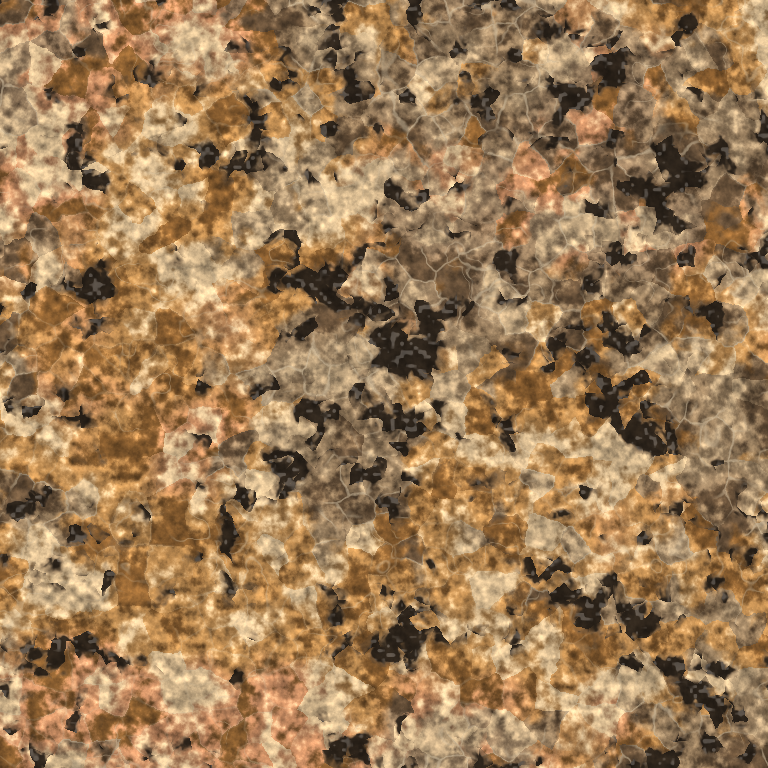
Give the GLSL for this texture, as a Shadertoy shader.

```glsl
// Polished granite: orange feldspar, grey-brown quartz, black mica and fine pale veins.
#define CRYSTAL_SCALE 25.0
#define FLECK_SCALE 46.0
#define WARP 0.022
#define QUARTZ_LEVEL 0.575
#define MICA_LEVEL 0.757
#define VEIN_STRENGTH 0.50
#define GRAIN_CONTRAST 1.05

const vec3 RUST   = vec3(0.54, 0.37, 0.19);
const vec3 OCHRE  = vec3(0.72, 0.53, 0.31);
const vec3 SALMON = vec3(0.77, 0.54, 0.38);
const vec3 CREAM  = vec3(0.81, 0.70, 0.54);
const vec3 QUARTZ = vec3(0.57, 0.48, 0.37);
const vec3 SMOKE  = vec3(0.39, 0.31, 0.23);
const vec3 MICA   = vec3(0.15, 0.12, 0.09);
const vec3 VEIN   = vec3(0.83, 0.76, 0.64);

float hash(vec2 p) {
    return fract(sin(dot(p, vec2(127.1, 311.7))) * 43758.5453);
}

vec2 hash2(vec2 p) {
    return vec2(hash(p), hash(p + 37.3));
}

float noise(vec2 p) {
    vec2 cell = floor(p), f = fract(p);
    f = f * f * (3.0 - 2.0 * f);
    float low = mix(hash(cell), hash(cell + vec2(1, 0)), f.x);
    float high = mix(hash(cell + vec2(0, 1)), hash(cell + 1.0), f.x);
    return mix(low, high, f.y);
}

float fbm(vec2 p) {
    float sum = 0.0, weight = 0.533;
    for (int i = 0; i < 4; i++) {
        sum += weight * noise(p);
        p = mat2(1.6, 1.2, -1.2, 1.6) * p + 7.7;
        weight *= 0.5;
    }
    return sum;
}

// Voronoi crystals: x = gap to the boundary, yz = random values of the crystal
vec3 crystals(vec2 p) {
    vec2 cell = floor(p), owner = cell;
    float nearest = 9.0, second = 9.0;
    for (int y = -1; y <= 1; y++) {
        for (int x = -1; x <= 1; x++) {
            vec2 id = cell + vec2(x, y);
            float d = distance(p, id + hash2(id));
            if (d < nearest) {
                second = nearest;
                nearest = d;
                owner = id;
            } else {
                second = min(second, d);
            }
        }
    }
    return vec3(second - nearest, hash2(owner + 71.9));
}

vec3 granite(vec2 p) {
    vec2 bent = p + WARP * (vec2(fbm(p * 32.0), fbm(p * 32.0 + 50.0)) - 0.5);
    vec3 crystal = crystals(bent * CRYSTAL_SCALE);
    vec3 fleck = crystals(bent * FLECK_SCALE + 13.0);
    float region = fbm(p * 5.0 + 3.0);
    float fine = fbm(p * 95.0);

    // Feldspar runs from rust through ochre or salmon to cream
    float pinkness = smoothstep(0.44, 0.60, fbm(p * 4.0 + 21.0));
    float tone = fbm(bent * 17.0 + 9.0) + 0.40 * (crystal.z - 0.5) + 0.5 * (fine - 0.5);
    vec3 color = mix(RUST, mix(OCHRE, SALMON, pinkness), smoothstep(0.26, 0.47, tone));
    color = mix(color, CREAM, smoothstep(0.50, 0.74, tone));

    // Translucent quartz gathers in patches
    float quartzField = region + 0.38 * (crystal.y - 0.5) + 0.3 * (fbm(bent * 30.0) - 0.5);
    float quartz = smoothstep(QUARTZ_LEVEL - 0.035, QUARTZ_LEVEL + 0.045, quartzField);
    vec3 quartzColor = mix(SMOKE, QUARTZ, smoothstep(0.28, 0.52, tone));
    quartzColor = mix(quartzColor, CREAM, 0.55 * smoothstep(0.56, 0.80, tone));
    color = mix(color, quartzColor, 0.88 * quartz);

    // Mottling within the grains
    color *= 1.0 + GRAIN_CONTRAST * (fine - 0.5);

    // Pale crystal seams and wandering hairlines
    float seam = 1.0 - smoothstep(0.015, 0.10, crystal.x);
    seam *= smoothstep(0.40, 0.62, noise(p * 20.0 + 5.0)) * mix(0.35, 1.0, quartz);
    float hairline = 1.0 - smoothstep(0.0, 0.055, abs(noise(bent * 42.0) - 0.5));
    hairline *= 0.7 * smoothstep(0.48, 0.75, noise(p * 24.0 + 40.0));
    color = mix(color, VEIN, VEIN_STRENGTH * max(seam, hairline));

    // Clustered mica flecks with smoky rims and grey glints
    float micaField = 0.6 * fbm(bent * 30.0 + 17.0) + 0.4 * fbm(p * 11.0 + 31.0)
                    + 0.25 * region + 0.2 * (fleck.y - 0.5);
    float rim = smoothstep(MICA_LEVEL - 0.075, MICA_LEVEL, micaField);
    float mica = smoothstep(MICA_LEVEL - 0.018, MICA_LEVEL + 0.028, micaField);
    float glint = smoothstep(0.60, 0.85, noise(p * 170.0 + 8.0));
    color = mix(color, SMOKE * (0.7 + 0.6 * fine), 0.55 * rim);
    vec3 micaColor = MICA * (0.6 + 0.8 * fine) + 0.20 * glint;
    return mix(color, micaColor, 0.95 * mica);
}

void mainImage(out vec4 fragColor, in vec2 fragCoord) {
    vec2 p = fragCoord / iResolution.y;
    fragColor = vec4(clamp(granite(p), 0.0, 1.0), 1.0);
}
```
